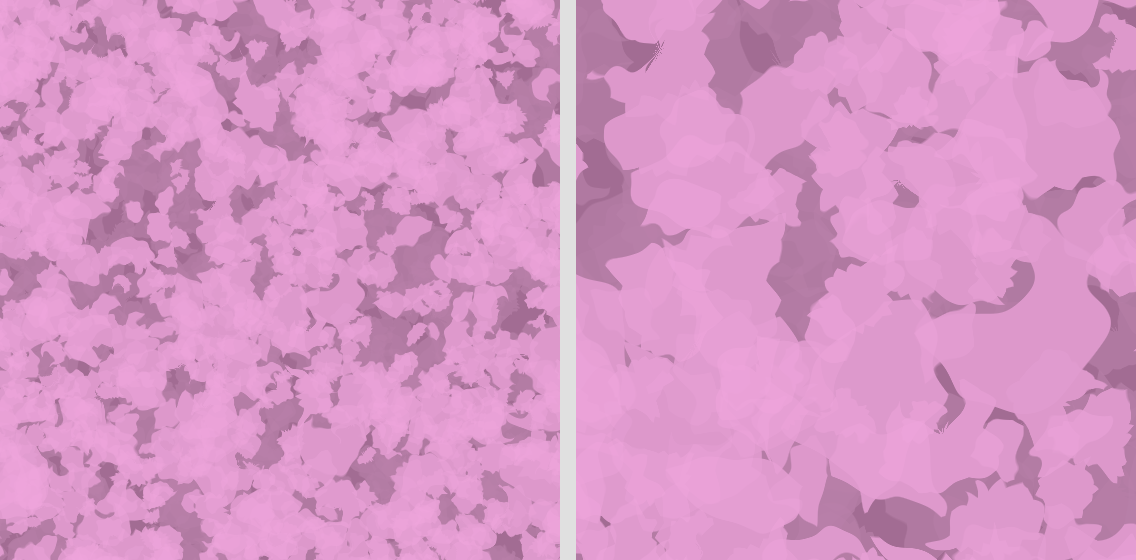
Left, the full canvas; right, a detail of the centre.
A WebGL 1 fragment shader for this pattern:

```glsl
precision highp float;
// Scattered translucent petals and leaf chips in clumps over a shaded mauve bed.

uniform vec2 u_resolution;

#define DARK vec3(0.635, 0.425, 0.575)
#define MID vec3(0.71, 0.49, 0.65)
#define LIGHT vec3(0.865, 0.597, 0.797)
#define BRIGHT vec3(0.94, 0.648, 0.865)
#define FRONT_DENSITY 0.66
#define BACK_DENSITY 0.78
#define CLUMP_SCALE 5.0
#define CLUMPING 0.9
#define WARP 0.32
#define TEETH 0.24
#define OVERLAP_GAIN 0.5

const float TAU = 6.2831853;

vec3 hash3(vec2 p) {
  vec3 q = fract(p.xyx * vec3(0.1031, 0.1030, 0.0973));
  q += dot(q, q.yxz + 33.33);
  return fract((q.xxy + q.yzz) * q.zyx);
}

float corner(vec2 cell, vec2 offset) {
  float angle = TAU * hash3(cell + 71.0).x;
  return dot(vec2(cos(angle), sin(angle)), offset);
}

float gradientNoise(vec2 p) {
  vec2 i = floor(p), f = fract(p);
  vec2 u = f * f * f * (f * (f * 6.0 - 15.0) + 10.0);
  vec2 e = vec2(1.0, 0.0);
  return mix(mix(corner(i, f), corner(i + e, f - e), u.x),
             mix(corner(i + e.yx, f - e.yx), corner(i + 1.0, f - 1.0), u.x), u.y);
}

// Pointed leaf with tips at x = -1 and 1.
float leaf(vec2 p, float bulge) {
  return length(vec2(p.x, abs(p.y) + bulge)) - sqrt(1.0 + bulge * bulge);
}

// Round petal with a bite taken out of one side.
float crescent(vec2 p, float bite) {
  return max(length(p) - 0.92, bite - length(p - vec2(0.62, 0.3)));
}

// Four-sided chip with uneven corners.
float chip(vec2 p, vec3 rnd) {
  float d = -1.0;
  for (int i = 0; i < 4; i++) {
    float k = float(i);
    float angle = (k + 0.8 * fract(rnd.x * 7.0 + k * 0.37)) * TAU / 4.0;
    float reach = 0.42 + 0.28 * fract(rnd.y * 5.0 + k * 0.61);
    d = max(d, dot(p, vec2(cos(angle), sin(angle))) - reach);
  }
  return max(d, length(p) - 0.95);
}

// Signed distance of one fragment of about unit radius.
float fragment(vec2 p, vec3 rnd) {
  vec2 q = p * 1.7 + rnd.xy * 40.0;
  p += WARP * vec2(gradientNoise(q), gradientNoise(q + 19.0));
  p.y += (rnd.y - 0.5) * 0.6 * (p.x * p.x - 0.4);
  float d;
  if (rnd.z < 0.38) d = leaf(p, mix(0.2, 0.75, rnd.x));
  else if (rnd.z < 0.65) d = crescent(p, mix(0.45, 0.75, rnd.x));
  else d = chip(p, rnd);
  // Serrated rim on about half of the fragments.
  float saw = abs(fract(atan(p.y, p.x) / TAU * floor(9.0 + 6.0 * rnd.x)) - 0.5);
  return d + TEETH * (saw - 0.25) * step(0.5, fract(rnd.z * 13.0));
}

// One layer of fragments: x is the uncovered part, y the stacked weight.
vec2 scatter(vec2 uv, float cells, float density, float clumping, float seed) {
  vec2 p = uv * cells + seed;
  vec2 base = floor(p);
  vec2 result = vec2(1.0, 0.0);
  for (int y = -1; y <= 1; y++) {
    for (int x = -1; x <= 1; x++) {
      vec2 cell = base + vec2(float(x), float(y));
      vec3 place = hash3(cell);
      vec3 shape = hash3(cell + 137.0);
      vec3 look = hash3(cell + 291.0);
      vec2 centre = cell + place.xy;
      float clump = gradientNoise((centre - seed) / cells * CLUMP_SCALE + 8.3);
      if (look.x > density + clumping * clump) continue;
      float radius = mix(0.42, 0.85, place.z);
      float c = cos(TAU * look.y), s = sin(TAU * look.y);
      vec2 local = mat2(c, -s, s, c) * (p - centre) / radius;
      float pixel = cells / (u_resolution.y * radius);
      float cover = clamp(0.5 - fragment(local, shape) / (1.3 * pixel), 0.0, 1.0);
      result.x *= 1.0 - cover;
      result.y += cover * mix(0.6, 1.3, look.z);
    }
  }
  return result;
}

// Adds the next layer to a stack.
vec2 stack(vec2 a, vec2 b) {
  return vec2(a.x * b.x, a.y + b.y);
}

float overlapLift(float weight) {
  return 1.0 - exp(-OVERLAP_GAIN * max(weight - 0.9, 0.0));
}

void main() {
  vec2 uv = gl_FragCoord.xy / u_resolution.y;

  vec2 back = scatter(uv, 10.0, BACK_DENSITY, 0.3, 23.0);
  back = stack(back, scatter(uv, 15.0, BACK_DENSITY, 0.3, 57.0));
  back = stack(back, scatter(uv, 21.0, BACK_DENSITY, 0.3, 91.0));

  vec2 front = scatter(uv, 12.0, FRONT_DENSITY, CLUMPING, 131.0);
  front = stack(front, scatter(uv, 17.0, FRONT_DENSITY, CLUMPING, 173.0));
  front = stack(front, scatter(uv, 25.0, FRONT_DENSITY, CLUMPING, 219.0));

  vec3 bed = mix(DARK, MID * mix(0.97, 1.03, overlapLift(back.y)), 1.0 - back.x);
  vec3 petals = mix(LIGHT, BRIGHT, overlapLift(front.y));
  gl_FragColor = vec4(mix(bed, petals, 1.0 - front.x), 1.0);
}
```
